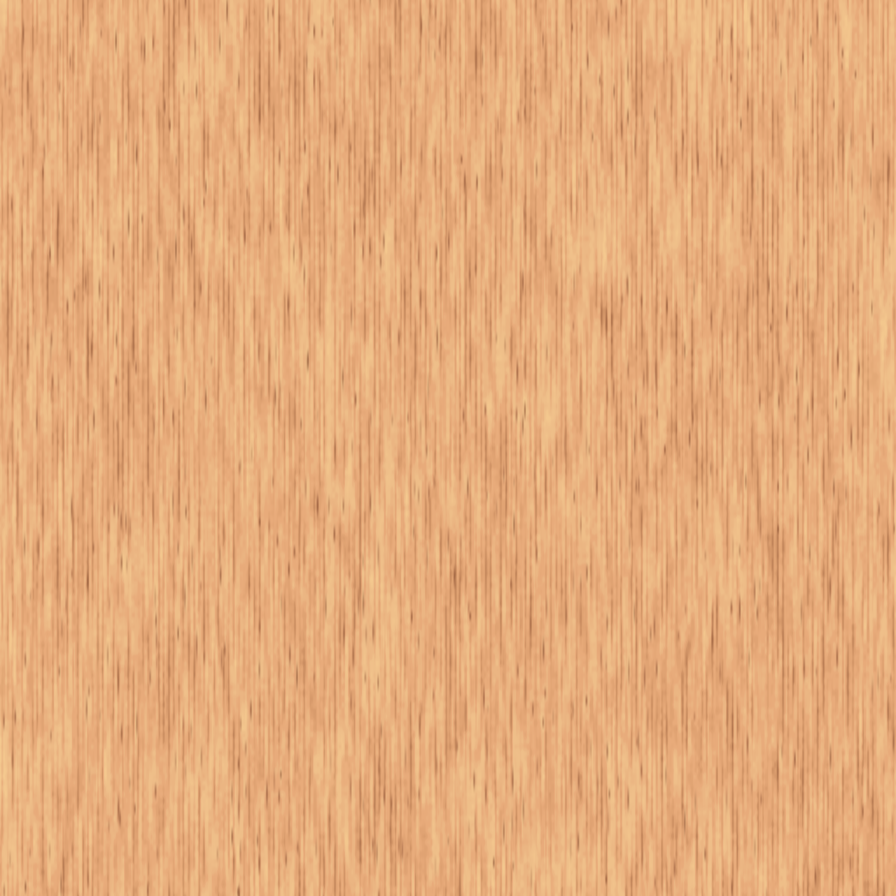
Write a three.js fragment shader that draws this texture.

```glsl
// Pale reddish wood veneer with dense straight vertical lines, mottled patches and sparse dark pores.
varying vec2 vUv;

const vec3 PORE   = vec3(0.56, 0.33, 0.21);
const vec3 UMBER  = vec3(0.82, 0.58, 0.40);
const vec3 COPPER = vec3(0.88, 0.64, 0.45);
const vec3 PEACH  = vec3(0.91, 0.67, 0.48);
const vec3 HONEY  = vec3(0.92, 0.71, 0.51);
const vec3 CREAM  = vec3(0.935, 0.745, 0.535);
const vec3 GOLD   = vec3(0.97, 0.81, 0.57);

float hash(vec2 p) {
  vec3 q = fract(p.xyx * 0.1031);
  q += dot(q, q.yzx + 33.33);
  return fract((q.x + q.y) * q.z);
}

// Smooth value noise from -1 to 1
float noise(vec2 p) {
  vec2 cell = floor(p);
  vec2 f = fract(p);
  f = f * f * (3.0 - 2.0 * f);
  float low = mix(hash(cell), hash(cell + vec2(1.0, 0.0)), f.x);
  float high = mix(hash(cell + vec2(0.0, 1.0)), hash(cell + vec2(1.0, 1.0)), f.x);
  return 2.0 * mix(low, high, f.y) - 1.0;
}

// One fibre: noise along y, shifted at random for each column
float fibre(float column, float y, float seed) {
  y += 7.0 * hash(vec2(column, seed));
  float row = floor(y);
  float f = smoothstep(0.0, 1.0, y - row);
  return 2.0 * mix(hash(vec2(column, row + seed)), hash(vec2(column, row + 1.0 + seed)), f) - 1.0;
}

// Neighbouring fibres joined by a short blend across x
float streaks(vec2 p, float seed) {
  float column = floor(p.x);
  float f = smoothstep(0.2, 0.8, p.x - column);
  return mix(fibre(column, p.y, seed), fibre(column + 1.0, p.y, seed), f);
}

// Nearly even dark lines between fibres, fading in and out along y
float grooves(vec2 uv, vec2 grid, float halfWidth, float seed) {
  vec2 p = uv * grid;
  float column = floor(p.x);
  float centre = mix(0.38, 0.62, hash(vec2(column, seed + 5.0)));
  float across = 1.0 - smoothstep(0.0, halfWidth, abs(p.x - column - centre) / grid.x);
  return across * smoothstep(-0.8, 0.8, fibre(column, p.y, seed));
}

// Tapered pores, at most one per cell of a staggered grid
float pores(vec2 uv, vec2 grid, float density, float seed) {
  vec2 p = uv * grid;
  p.y += 5.0 * hash(vec2(floor(p.x), seed));
  vec2 cell = floor(p) + seed;
  vec2 centre = vec2(mix(0.25, 0.75, hash(cell + 3.7)), 0.5);
  vec2 offset = (fract(p) - centre) / grid;
  float halfLength = mix(0.008, 0.023, hash(cell + 11.3));
  float along = 1.0 - smoothstep(0.0, 1.0, abs(offset.y) / halfLength);
  float across = 1.0 - smoothstep(0.0, 0.0021, abs(offset.x));
  float strength = mix(0.2, 0.8, hash(cell + 23.9));
  return step(hash(cell), density) * strength * along * across;
}

// Ramp over a tone centred on 0 with a spread of about 1
vec3 woodColor(float tone) {
  vec3 color = mix(UMBER, COPPER, smoothstep(-2.1, -1.0, tone));
  color = mix(color, PEACH, smoothstep(-1.0, -0.15, tone));
  color = mix(color, HONEY, smoothstep(-0.15, 0.65, tone));
  color = mix(color, CREAM, smoothstep(0.65, 1.5, tone));
  color = mix(color, GOLD, 0.6 * smoothstep(1.5, 2.8, tone));
  return mix(color, PORE, 0.5 * (1.0 - smoothstep(-4.2, -1.9, tone)));
}

void main() {
  vec2 uv = vUv;

  // Broad patches and medium streaks
  float tone = 0.42 + 0.35 * noise(uv * vec2(7.0, 5.0) + 17.0);
  tone += 0.32 * streaks(uv * vec2(29.0, 10.0), 31.0);
  tone += 0.42 * streaks(uv * vec2(68.0, 16.0), 57.0);

  // Hair-fine fibres, speckle and dense grooves
  tone += 0.70 * streaks(uv * vec2(150.0, 22.0), 83.0);
  tone += 1.25 * streaks(uv * vec2(256.0, 27.0), 109.0);
  tone += 0.55 * noise(uv * vec2(290.0, 150.0));
  tone -= 2.20 * grooves(uv, vec2(178.0, 17.0), 0.0023, 137.0);

  // Rare tall golden patches
  float golden = smoothstep(0.45, 1.0, noise(uv * vec2(19.0, 7.0) + 41.0));
  vec3 color = woodColor(tone + 0.5 * golden);
  color = mix(color, GOLD, 0.15 * golden);

  // Two layers of dark pores
  for (int i = 0; i < 2; i++) {
    float layer = float(i);
    float pore = pores(uv, vec2(95.0 + 34.0 * layer, 21.0), 0.14, 61.0 + 70.0 * layer);
    color = mix(color, PORE, 0.8 * pore);
  }
  gl_FragColor = vec4(color, 1.0);
}
```
